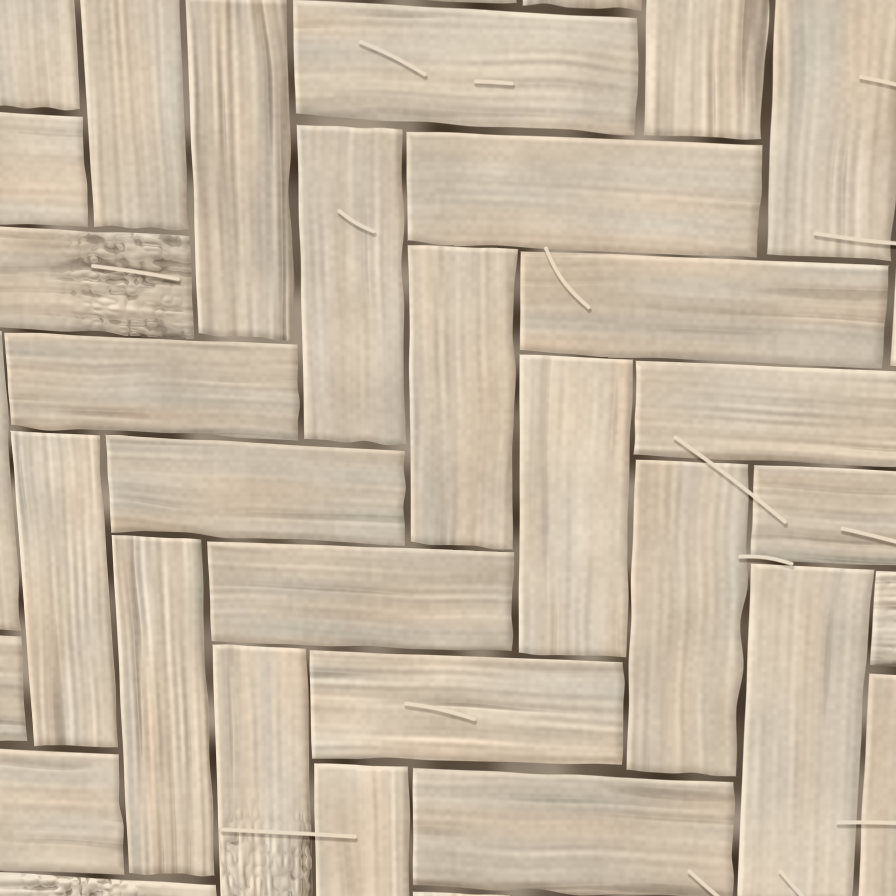
Write a Shadertoy shader that draws this texture.

```glsl
// Woven mat of pale dried cane strips in a three-over, three-under twill.
// Each grid cell finds the strip lying on top; layered noise stretched along
// that strip gives lit fibres, frayed patches and ragged shadowed edges.

#define GRID_X 9.7          // columns per canvas at the left side
#define GRID_WIDEN 1.51     // how much columns widen to the right
#define GRID_Y 8.08         // rows per canvas
#define SPAN 3.0            // cells that a strip passes over
#define ROW_TILT 0.045      // rows sink towards the right
#define FIBRE_DEPTH 0.85    // strength of the fibre relief
#define WORN_SHARE 0.24     // share of strips with a frayed patch
#define LOOSE_FIBRES 15     // stray hairs lying on the mat

const vec3 SHADE_COLOUR = vec3(0.38, 0.33, 0.27);
const vec3 LIGHT_COLOUR = vec3(0.93, 0.87, 0.78);
const vec3 WARM_TINT = vec3(0.035, -0.005, -0.03);

float hash(vec2 p) {
    return fract(sin(dot(p, vec2(127.1, 311.7))) * 43758.55);
}

float noise(vec2 p) {
    vec2 i = floor(p), f = fract(p);
    f = f * f * (3.0 - 2.0 * f);
    return mix(mix(hash(i), hash(i + vec2(1, 0)), f.x),
               mix(hash(i + vec2(0, 1)), hash(i + vec2(1, 1)), f.x), f.y);
}

// Canvas to weave coordinates, y downwards: hand-made, so slightly fanned
vec2 weaveGrid(vec2 p) {
    float lean = 0.072 - 0.137 * p.x;
    float x = p.x - 0.013 - lean * (p.y - 0.5);
    float y = p.y - 0.0065 - ROW_TILT * (p.x - 0.5);
    return vec2(GRID_X * x - GRID_WIDEN * x * x,
                GRID_Y * y - 0.16 * sin(6.2832 * y));
}

// Height of the strip surface; q = (along, across) in cells
float fibreHeight(vec2 q, vec2 seed, float worn) {
    q.y += 0.07 * (noise(q * vec2(1.3, 2.0) + seed) - 0.5);
    float h = 0.5 * noise(q * vec2(0.5, 9.0) + seed)
            + 0.5 * noise(q * vec2(0.9, 21.0) + seed.yx);
    float crumple = abs(noise(q * vec2(5.0, 9.0) + seed) - 0.5)
                  + abs(noise(q * vec2(11.0, 17.0) + seed) - 0.5);
    return h + worn * (0.9 * crumple - 0.35);
}

// Distance to the k-th stray hair, a short bowed segment
float looseFibre(vec2 p, float k) {
    vec2 start = vec2(hash(vec2(k, 1.3)), hash(vec2(k, 5.7)));
    float turn = hash(vec2(k, 9.1));
    float angle = 1.35 * turn * turn;
    float len = mix(0.04, 0.17, hash(vec2(k, 3.9)));
    vec2 dir = vec2(cos(angle), sin(angle));
    p -= start;
    float s = dot(p, dir), t = clamp(s, 0.0, len);
    float bow = 0.012 * (hash(vec2(k, 7.7)) - 0.5) * sin(3.1416 * t / len);
    return length(vec2(s - t, dot(p, vec2(-dir.y, dir.x)) - bow));
}

void mainImage(out vec4 fragColor, in vec2 fragCoord) {
    vec2 p = fragCoord / iResolution.xy;
    p.y = 1.0 - p.y;
    float pixel = 1.0 / iResolution.y;

    // Which strip is on top, and the position on it
    vec2 g = weaveGrid(p), cell = floor(g), f = g - cell;
    float diagonal = cell.x - cell.y;
    float group = floor(diagonal / (2.0 * SPAN));
    float phase = diagonal - group * 2.0 * SPAN;
    bool across = phase > SPAN - 0.5;
    vec2 q = across ? vec2(phase - SPAN + f.x, f.y)
                    : vec2(SPAN - 1.0 - phase + f.y, f.x);
    vec2 id = vec2(across ? cell.y : cell.x + 40.0, group);
    vec2 seed = 60.0 * vec2(hash(id), hash(id + 17.3));
    float variety = hash(id + 4.1);

    // Ragged outline: lit on the top and left, shadowed on the bottom and right
    float ragged = 0.05 * (noise(vec2(q.x * 2.5, seed.x)) - 0.5);
    float skew = 0.025 * (hash(id + 8.6) - 0.5) * (q.x - 0.5 * SPAN);
    float litSide = q.y - 0.015 + skew + 0.3 * ragged;
    float darkSide = 1.0 - q.y - mix(0.015, 0.06, variety) - skew + ragged;
    float endRag = 0.04 * (noise(vec2(q.y * 5.0, seed.y)) - 0.5);
    float litEnd = q.x - 0.01 + 0.3 * endRag;
    float darkEnd = SPAN - 0.04 - q.x + endRag;
    float lit = min(litSide, litEnd), dark = min(darkSide, darkEnd);
    float edgeBlur = 0.8 * GRID_Y * pixel;
    float cover = smoothstep(-edgeBlur, edgeBlur, min(lit, dark));

    // Frayed patch somewhere along some strips
    float patchAt = SPAN * hash(id + 2.9);
    float worn = step(1.0 - WORN_SHARE, hash(id + 6.2))
               * smoothstep(0.95, 0.25, abs(q.x - patchAt));

    // Fibre relief lit from the upper left
    float h = fibreHeight(q, seed, worn);
    float rise = fibreHeight(q + vec2(0.012, 0.028), seed, worn) - h;
    float depth = FIBRE_DEPTH * mix(0.35, 1.0, variety * variety) + 0.4 * worn;
    float tone = 0.81 + 0.12 * (hash(id + 11.5) - 0.5);
    tone += depth * (0.9 * rise + 0.3 * (h - 0.5));
    tone -= 0.45 * depth * smoothstep(0.3, 0.12, h);
    tone += 0.12 * (noise(g * 2.3) - 0.5) + 0.08 * (noise(p * 170.0) - 0.5);
    tone += 0.2 * smoothstep(0.06, 0.015, lit);
    tone -= 0.22 * smoothstep(0.09, 0.0, dark);
    float gapTone = mix(-0.25, 0.5, noise(g * 3.0 + 9.0));
    tone = mix(gapTone, tone, cover);

    // Stray hairs with their cast shadows
    for (int k = 0; k < LOOSE_FIBRES; k++) {
        float shadow = looseFibre(p - vec2(0.001, 0.004), float(k));
        float hair = looseFibre(p, float(k));
        tone -= 0.32 * smoothstep(0.004, 0.001, shadow);
        tone = mix(tone, 0.98, smoothstep(0.0022 + pixel, 0.0022 - pixel, hair));
    }

    // Tone to colour, with faint warm streaks
    vec3 colour = mix(SHADE_COLOUR, LIGHT_COLOUR, clamp(tone, -0.4, 1.07));
    float warmth = noise(q * vec2(0.8, 5.0) + seed + 3.0) - 0.45;
    colour += WARM_TINT * warmth * cover;
    fragColor = vec4(colour, 1.0);
}
```
